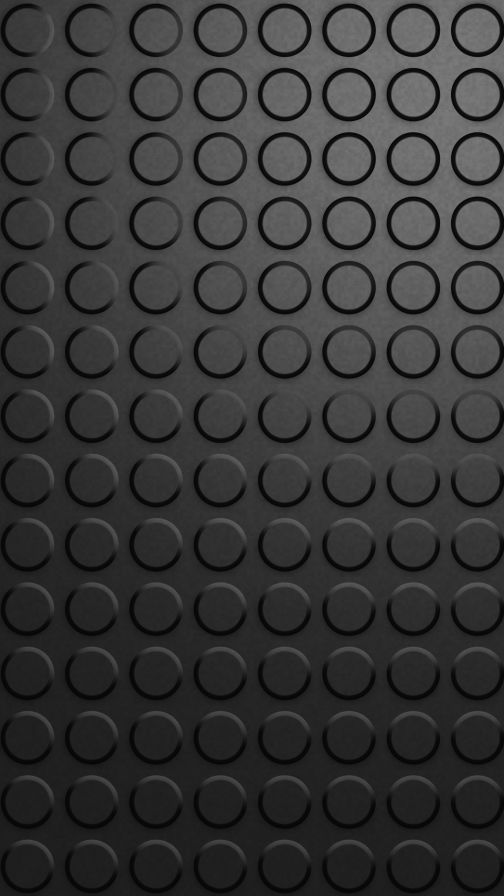
Give the GLSL for this pattern, as a WebGL 2 fragment shader.

```glsl
#version 300 es
precision highp float;
// Dark rubber mat: a square grid of round raised studs, 8 across and 14 down.
// A soft lamp near the upper right sets the ground tone and, stud by stud,
// decides which side of each bevel catches light. Fine noise adds the grain.

uniform vec2 u_resolution;
out vec4 fragColor;

// Lengths are fractions of the canvas width; y runs down from the top edge.
const float PITCH = 0.1276;
const vec2 FIRST_STUD = vec2(0.0546, 0.0602);
const float OUTER_RADIUS = 0.0530;
const float INNER_RADIUS = 0.0438;
const float EDGE_SOFTNESS = 0.0012;

const vec2 LAMP = vec2(0.89, 0.16);
const float LAMP_SPREAD = 0.82;
const float LAMP_GAIN = 0.34;
const float AMBIENT = 0.115;

const float BEVEL_DARK = 0.025;
const float BEVEL_SHINE = 0.16;
const float SHADOW_DEPTH = 0.30;
const float SHADOW_WIDTH = 0.006;

const float GRAIN_SCALE = 150.0;
const float GRAIN_DEPTH = 0.16;
const vec3 TINT = vec3(1.0, 1.0, 1.005);

float hash(vec2 p) {
  vec3 q = fract(vec3(p.xyx) * 0.1031);
  q += dot(q, q.yzx + 33.33);
  return fract((q.x + q.y) * q.z);
}

float valueNoise(vec2 p) {
  vec2 cell = floor(p);
  vec2 f = fract(p);
  f = f * f * (3.0 - 2.0 * f);
  float low = mix(hash(cell), hash(cell + vec2(1.0, 0.0)), f.x);
  float high = mix(hash(cell + vec2(0.0, 1.0)), hash(cell + 1.0), f.x);
  return mix(low, high, f.y);
}

// Pebbled surface, centred on zero
float grain(vec2 p) {
  float coarse = valueNoise(p * GRAIN_SCALE);
  float fine = valueNoise(p * GRAIN_SCALE * 2.1 + 17.0);
  return 0.6 * coarse + 0.4 * fine - 0.5;
}

// Coverage of a disc with a smooth edge
float disc(float dist, float radius, float blur) {
  return 1.0 - smoothstep(radius - blur, radius + blur, dist);
}

void main() {
  vec2 p = vec2(gl_FragCoord.x, u_resolution.y - gl_FragCoord.y) / u_resolution.x;
  float blur = max(EDGE_SOFTNESS, 0.75 / u_resolution.x);

  // Ground tone under the lamp
  float reach = length(p - LAMP) / LAMP_SPREAD;
  float ground = AMBIENT + LAMP_GAIN * exp(-reach * reach);
  ground *= 1.0 + GRAIN_DEPTH * grain(p);

  // Nearest stud and its direction to the lamp
  vec2 index = floor((p - FIRST_STUD) / PITCH + 0.5);
  vec2 center = FIRST_STUD + index * PITCH;
  vec2 offset = p - center;
  float radius = length(offset);
  vec2 toLamp = LAMP - center;
  float lampDistance = length(toLamp);
  float facing = dot(offset, toLamp) / max(radius * lampDistance, 1e-4);

  // Bevel: dark all round below the lamp, shining on one side farther away
  float slant = smoothstep(0.25, 1.05, lampDistance);
  float lit = smoothstep(-0.1, 0.95, facing) * slant;
  float across = clamp((radius - INNER_RADIUS) / (OUTER_RADIUS - INNER_RADIUS), 0.0, 1.0);
  float shine = ground + BEVEL_SHINE * mix(0.6, 1.0, across);
  float dark = BEVEL_DARK + 0.12 * ground * (1.0 - across);
  float bevel = mix(dark, shine, lit);

  // Contact shadow, then bevel, then flat top
  float shadow = exp(-max(radius - OUTER_RADIUS, 0.0) / SHADOW_WIDTH);
  float tone = ground * (1.0 - SHADOW_DEPTH * shadow * smoothstep(0.6, -0.8, facing));
  tone = mix(tone, bevel, disc(radius, OUTER_RADIUS, blur));
  tone = mix(tone, ground, disc(radius, INNER_RADIUS, blur * 1.4));

  fragColor = vec4(tone * TINT, 1.0);
}
```
